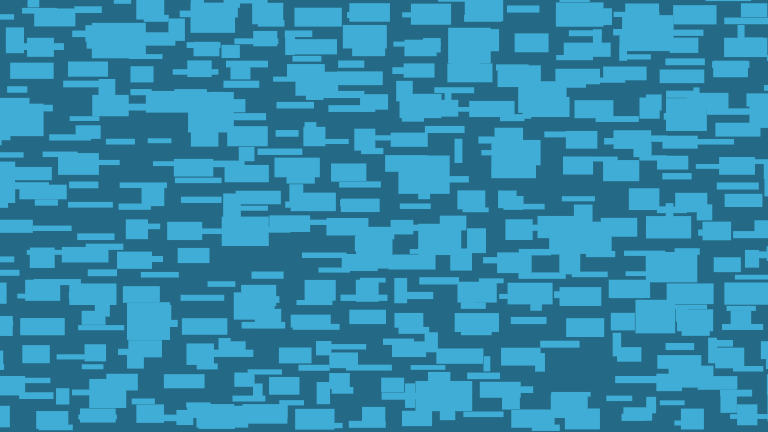
This pattern is drawn by a Shadertoy shader. Its source:

```glsl
const vec3 DEEP_TEAL = vec3(0.14, 0.41, 0.52);
const vec3 SKY_BLUE = vec3(0.25, 0.68, 0.84);

float hash(vec2 p, float seed) {
    return fract(sin(dot(p, vec2(127.1, 311.7)) + seed * 74.7) * 43758.5453);
}

vec2 hash2(vec2 p, float seed) {
    return vec2(hash(p, seed), hash(p, seed + 0.37));
}

// Antialiased coverage of a box centred at the origin
float boxCoverage(vec2 p, vec2 halfSize, float pixel) {
    vec2 side = clamp((halfSize - abs(p)) / pixel + 0.5, 0.0, 1.0);
    return side.x * side.y;
}

// One random block per cell, kept inside it; rows are shifted at random
float blockLayer(vec2 p, vec2 cell, vec2 minSize, vec2 maxSize,
                 float density, float seed, float pixel) {
    float row = floor(p.y / cell.y);
    p.x += cell.x * hash(vec2(row, 3.0), seed);
    vec2 id = vec2(floor(p.x / cell.x), row);
    vec2 local = p - id * cell;

    vec2 halfSize = 0.5 * mix(minSize, maxSize, hash2(id, seed + 1.0));
    vec2 margin = halfSize + 0.002;
    vec2 centre = mix(margin, cell - margin, hash2(id, seed + 2.0));
    float present = step(hash(id, seed + 3.0), density);
    return present * boxCoverage(local - centre, halfSize, pixel);
}

void mainImage(out vec4 fragColor, in vec2 fragCoord) {
    vec2 p = fragCoord / iResolution.y;
    float pixel = 1.0 / iResolution.y;

    // Medium bricks
    float cover = blockLayer(p, vec2(0.125, 0.072), vec2(0.046, 0.030),
                             vec2(0.110, 0.052), 0.86, 1.0, pixel);
    // Large blocks
    cover = max(cover, blockLayer(p, vec2(0.25, 0.17), vec2(0.080, 0.050),
                                  vec2(0.135, 0.100), 0.60, 11.0, pixel));
    // Thin horizontal bars
    cover = max(cover, blockLayer(p, vec2(0.125, 0.055), vec2(0.045, 0.011),
                                  vec2(0.110, 0.017), 0.85, 21.0, pixel));
    // Small upright slivers
    cover = max(cover, blockLayer(p, vec2(0.16, 0.12), vec2(0.014, 0.030),
                                  vec2(0.045, 0.060), 0.70, 31.0, pixel));

    fragColor = vec4(mix(DEEP_TEAL, SKY_BLUE, cover), 1.0);
}
```
